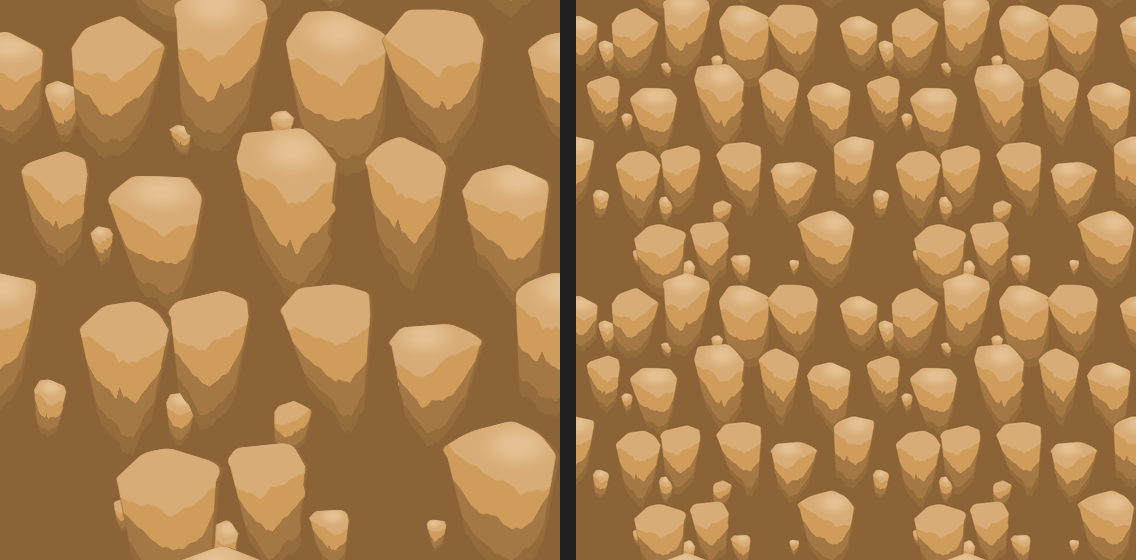
Left: one tile. Right: repeated 2 by 2.
Reproduce this texture procedurally as a Shadertoy shader.

```glsl
// Tapered sandstone boulders with flat painted shading, scattered over brown earth
float rnd(float seed, float k) {
    return fract(sin(seed * 12.9898 + k * 78.233) * 43758.5);
}

float smoothMax(float a, float b, float k) {
    float h = max(k - abs(a - b), 0.0) / k;
    return max(a, b) + h * h * k * 0.25;
}

// Rounded convex polygon from eight randomly placed sides
float outline(vec2 p, float seed) {
    float d = -2.0;
    for (int i = 0; i < 8; i++) {
        float k = float(i);
        float a = (k + 0.8 * rnd(seed, k)) * 0.7854;
        d = smoothMax(d, dot(p, vec2(cos(a), sin(a))) - mix(0.75, 1.05, rnd(seed, k + 20.0)), 0.12);
    }
    return d;
}

// Outline pulled downwards by a given depth
float extruded(vec2 p, float depth, float seed) {
    float y = p.y - min(max(p.y, -depth), 0.0);
    return outline(vec2(p.x, y / 0.66), seed);
}

// Uneven, hand-cut line
float wobble(float x, float phase) {
    return 0.05 * sin(x * 5.0 + phase) + 0.03 * sin(x * 11.0 + phase * 2.3)
         + 0.014 * sin(x * 25.0 + phase * 3.7);
}

void paint(inout vec3 color, vec3 tint, float d) {
    float soft = max(0.0012, 0.7 / iResolution.y);
    color = mix(color, tint, 1.0 - smoothstep(-soft, soft, d));
}

void drawStone(inout vec3 color, vec2 p, float size, float seed) {
    p /= size * vec2(mix(0.88, 1.1, rnd(seed, 31.0)), mix(0.88, 1.12, rnd(seed, 32.0)));
    if (abs(p.x) > 2.0 || p.y > 1.3 || p.y < -3.2) return;

    // Lean and narrow towards the foot
    float below = clamp(-p.y, 0.0, 2.2);
    p.x += below * mix(-0.12, 0.12, rnd(seed, 33.0));
    p.x /= 1.0 - below * mix(0.1, 0.28, rnd(seed, 34.0));

    float phase = 6.28 * rnd(seed, 35.0);
    float ridge = mix(-0.4, 0.4, rnd(seed, 36.0));
    float tent = 1.0 - abs(p.x - ridge);
    float chip = max(0.0, 1.0 - abs(p.x + ridge * 0.6) / 0.12) * step(0.5, rnd(seed, 37.0));
    float tilt = p.x * mix(-0.3, 0.3, rnd(seed, 38.0));
    float unit = size * 0.75;

    // Cast shade, dark foot and lit side
    float footDepth = 1.25 + 0.25 * tent + wobble(p.x, phase + 2.0);
    float sideDepth = 0.58 + 0.3 * tent + 0.5 * tilt + wobble(p.x, phase) - 0.25 * chip;
    float side = extruded(p, sideDepth, seed);
    paint(color, vec3(0.58, 0.422, 0.236),
          extruded(vec2(p.x * 0.96 - 0.03, p.y), footDepth + 0.32, seed) * unit);
    paint(color, vec3(0.645, 0.47, 0.266), extruded(p, footDepth, seed) * unit);
    paint(color, vec3(0.812, 0.612, 0.362), side * unit);

    // Top face with a soft highlight on some stones
    float faceDepth = 0.2 + 0.5 * tent + tilt + wobble(p.x, phase + 4.0) + 0.12 * chip;
    float glow = 1.0 - smoothstep(0.1, 0.85, length((p - vec2(ridge * 0.7, 0.25)) * vec2(1.0, 1.5)));
    glow *= step(0.4, rnd(seed, 39.0));
    vec3 face = mix(vec3(0.847, 0.675, 0.463), vec3(0.895, 0.755, 0.575), glow);
    paint(color, face, max(side, -0.8 * (p.y + faceDepth)) * unit);
}

void mainImage(out vec4 fragColor, in vec2 fragCoord) {
    vec2 uv = fragCoord / iResolution.xy;
    vec3 color = vec3(0.548, 0.388, 0.213);

    // Pebbles first, then boulders; lower rows overlap upper ones
    for (int layer = 0; layer < 2; layer++) {
        bool pebbles = layer == 0;
        vec2 pos = uv + (pebbles ? vec2(0.1, 0.12) : vec2(0.0));
        for (int j = 1; j >= -1; j--) {
            float row = floor(pos.y * 4.0) + float(j);
            float stagger = 0.5 * mod(row, 2.0);
            for (int i = -1; i <= 1; i++) {
                float column = floor(pos.x * 5.0 + stagger) + float(i);
                float seed = mod(column, 5.0) + 5.0 * mod(row, 4.0) + 40.0 * float(layer) + 3.0;
                if (rnd(seed, 40.0) > (pebbles ? 0.65 : 0.93)) continue;
                vec2 jitter = vec2(rnd(seed, 41.0), rnd(seed, 42.0)) - 0.5;
                vec2 center = vec2(column + 0.5 - stagger + 0.26 * jitter.x,
                                   row + 0.7 + 0.36 * jitter.y) / vec2(5.0, 4.0);
                float size = pebbles ? mix(0.016, 0.036, rnd(seed, 43.0))
                                     : mix(0.072, 0.096, rnd(seed, 43.0));
                drawStone(color, pos - center, size, seed);
            }
        }
    }
    fragColor = vec4(color, 1.0);
}
```
